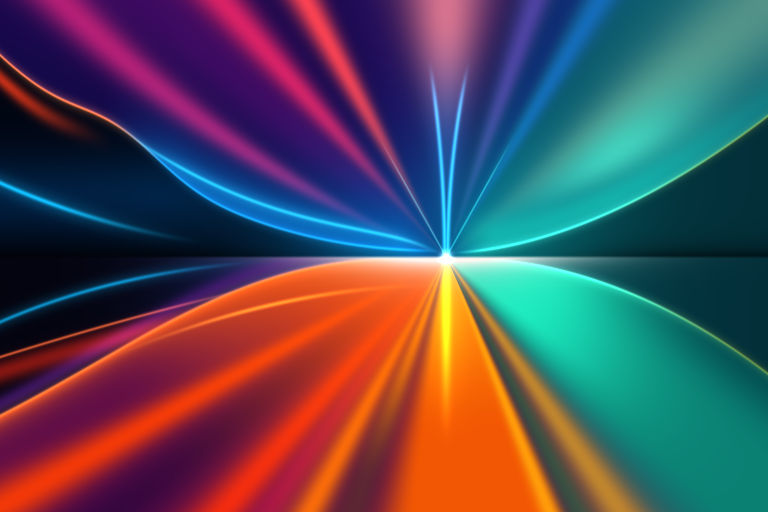
This background is drawn by a Shadertoy shader. Its source:

```glsl
// Streaks of coloured light fan out from one bright point on a dark horizon.
// Each half blends soft rays by angle, then is cut by power-law curves
// with glowing rims; thin beams and a white flare finish the centre.

float bell(float d, float w) { d /= w; return exp(-d * d); }
float below(float d) { return smoothstep(.004, -.004, d); }
float rise(float v) { return smoothstep(0., .1, v); }

// Fine bright core inside a wider halo
float rim(float d, float w) { return bell(d, w) + .3 * bell(d, w * 4.); }

// Blend one soft ray into the fan
void ray(inout vec3 c, float d, float w, vec3 tint) { c = mix(c, tint, bell(d, w)); }

// Colours shared by both right-hand curves
vec3 tealShade(float g) {
  return mix(vec3(.01, .18, .22), vec3(.03, .48, .5), bell(g, .3));
}
vec3 rimTint(float g) {
  return mix(vec3(.2, .5, .42), vec3(.3, .26, .02), smoothstep(.25, .6, g));
}

vec3 upperHalf(float x, float h, float a, float r) {
  float l = max(-x, 0.), g = max(x, 0.);
  vec3 c = mix(vec3(.1, .03, .3), vec3(.04, .36, .43), smoothstep(.1, .7, a));

  // Violet and red rays on the left, blue and mint on the right
  ray(c, a + .85, .13, vec3(.24, .04, .38));
  ray(c, a + 1.28, .16, vec3(.06, .04, .27));
  ray(c, a + 1.187 - .225 * r, .05, vec3(.7, .12, .46));
  ray(c, a + .72, .06, vec3(.85, .13, .4));
  ray(c, a + .5, .055, vec3(1, .26, .32));
  ray(c, a + .31, .1, vec3(.12, .04, .34));
  ray(c, a, .17, mix(vec3(.2, .26, .62), vec3(.85, .45, .56), smoothstep(.18, .47, h)));
  ray(c, a - .34, .06, vec3(.32, .26, .64));
  ray(c, a - .44, .06, vec3(.06, .17, .45));
  ray(c, a - .54, .05, vec3(.08, .42, .72));
  ray(c, a - .9, .14, vec3(.32, .57, .53));
  c = mix(c, vec3(.28, .88, .78), .9 * bell(a - 1.02, .14) * bell(r - .38, .2));

  // The fan cools to blue and teal near its origin
  vec3 cool = mix(vec3(.02, .25, .57), vec3(.03, .52, .6), smoothstep(-.15, .15, x));
  c = mix(c, cool, .9 * bell(r, .24));

  // Left wave: blue sheet above a dark hollow
  float wave = .012 + .516 * pow(l, 2.2) + .05 * bell(l - .64, .12);
  float crest = .05 * (1. - exp(-l / .08)) + .565 * pow(l, 2.3);
  float side = rise(l), inner = side * smoothstep(.68, .5, l);
  c = mix(c, vec3(.03, .43, .76), .85 * inner * exp(-max(h - crest, 0.) / .05));
  c += vec3(.1, .36, .3) * inner * rim(h - crest, .004);
  vec3 hollow = mix(vec3(.004, .02, .07), vec3(.02, .4, .63), bell(l, .33));
  hollow += vec3(0, .1, .18) * bell(h - .12, .08) * smoothstep(.3, .6, l);
  hollow += vec3(.05, .5, .6) * smoothstep(.45, .8, l) * rim(h - .21 * pow(l, 2.7), .005);
  hollow += vec3(.75, .16, .02) * smoothstep(.64, .87, l) * bell(h - wave + .045, .018);
  c = mix(c, hollow, side * below(h - wave));
  vec3 edge = mix(vec3(.06, .33, .45), vec3(.8, .38, .14), smoothstep(.54, .68, l));
  c += edge * side * rim(h - wave, .003);

  // Right wing: bright teal band over deep shade
  float wing = h - .617 * pow(g, 1.8) - .008, right = rise(g);
  float fade = smoothstep(.7, .3, g);
  c = mix(c, vec3(.08, .74, .7), right * (.2 + .65 * fade) * bell(wing - .025, .04));
  c = mix(c, tealShade(g), right * below(wing));
  c += rimTint(g) * right * rim(wing, .003);

  // Upright beams and slanted hairlines
  float bend = h * h, beams = bell(abs(x - .04 * bend) - .003 - .24 * bend, .004);
  c += vec3(.15, .55, .65) * beams * smoothstep(.39, .27, h);
  c += vec3(.1, .3, .25) * bell(abs(x) - .56 * h, .002) * smoothstep(.25, .13, h);
  return c * (1. - .65 * exp(-h / .02) * smoothstep(.1, .5, abs(x)));
}

vec3 lowerHalf(float x, float h, float a, float r) {
  float l = max(-x, 0.), g = max(x, 0.);
  vec3 c = mix(vec3(.34, .04, .29), vec3(.04, .5, .45), smoothstep(.45, .85, a));

  // Warm rays, a golden cone, then green
  ray(c, a + .91, .08, vec3(.2, .02, .25));
  ray(c, a + 1.06, .05, vec3(.95, .22, .03));
  ray(c, a + .72, .07, vec3(.95, .16, .06));
  ray(c, a + .61, .05, vec3(.62, .06, .3));
  c = mix(c, vec3(1, .31, .04), bell(r, .4) * smoothstep(-.3, -.6, a));
  ray(c, a + .49, .06, vec3(1, .43, .03));
  ray(c, a + .35, .08, mix(vec3(1, .48, .03), vec3(.36, .15, .2), smoothstep(.12, .45, h)));
  vec3 cone = mix(vec3(1, .55, .03), vec3(.95, .34, .01), smoothstep(.05, .35, h));
  c = mix(c, cone, smoothstep(-.33, -.12, a) * smoothstep(.46, .38, a));
  ray(c, a - .48, .06, vec3(.2, .3, .26));
  ray(c, a - .6, .07, vec3(.75, .52, .18));
  ray(c, a - .385, .035, vec3(1, .61, .04));
  c = mix(c, vec3(.1, .92, .75), smoothstep(.6, .95, a) * bell(r - .16, .26));

  // Left dune: orange rim under violet and black folds
  float power = pow(l, 2.8), dune = h - power / (1.13 + 1.57 * power);
  float side = rise(l), far = smoothstep(.35, .65, l);
  c = mix(c, vec3(1, .37, .06), side * .85 * exp(-max(dune, 0.) / mix(.09, .025, far)));
  c += vec3(.45, .38, .08) * bell(h - .055 - .33 * l * l, .004) * bell(l - .35, .17);
  vec3 night = mix(vec3(.015, .015, .06), vec3(.1, .15, .4), bell(l - .25, .25));
  night = mix(night, vec3(.3, .1, .48), .7 * bell(dune + .022, .018));
  night += vec3(.02, .42, .55) * far * rim(h - .192 * pow(l, 3.), .004);
  float ember = h - .237 * pow(l, 1.4);
  night += far * vec3(.7, .3, .12) * bell(ember, .003);
  night += far * vec3(.5, .07, .01) * bell(ember - .03, .022);
  c = mix(c, night, side * below(dune));
  c += vec3(.4, .22, .1) * side * rim(dune, .004);

  // Right dune: deep teal around a pale rim
  float slope = h - .605 * pow(g, 2.1), right = rise(g);
  c = mix(c, vec3(.01, .28, .3), .85 * smoothstep(.2, .6, g) * bell(slope, .09));
  c = mix(c, tealShade(g), right * below(slope));
  c += rimTint(g) * right * rim(slope, .003);

  // Golden beam and white light along the horizon
  c += vec3(.4, .5, .08) * rim(x, .009) * smoothstep(.38, .1, h);
  float flare = exp(-h / .02) * bell(x, .28) + .4 * exp(-h / .05) * bell(x, .17);
  return mix(c, vec3(1, .97, .95), min(flare, 1.));
}

void mainImage(out vec4 fragColor, in vec2 fragCoord) {
  vec2 q = (fragCoord - vec2(.581, .498) * iResolution.xy) / iResolution.y;
  float h = abs(q.y), r = length(q), a = atan(q.x, h + .0001);
  vec3 c = mix(lowerHalf(q.x, h, a, r), upperHalf(q.x, h, a, r), below(-q.y));
  fragColor = vec4(clamp(c + bell(r, .01), 0., 1.), 1);
}
```
